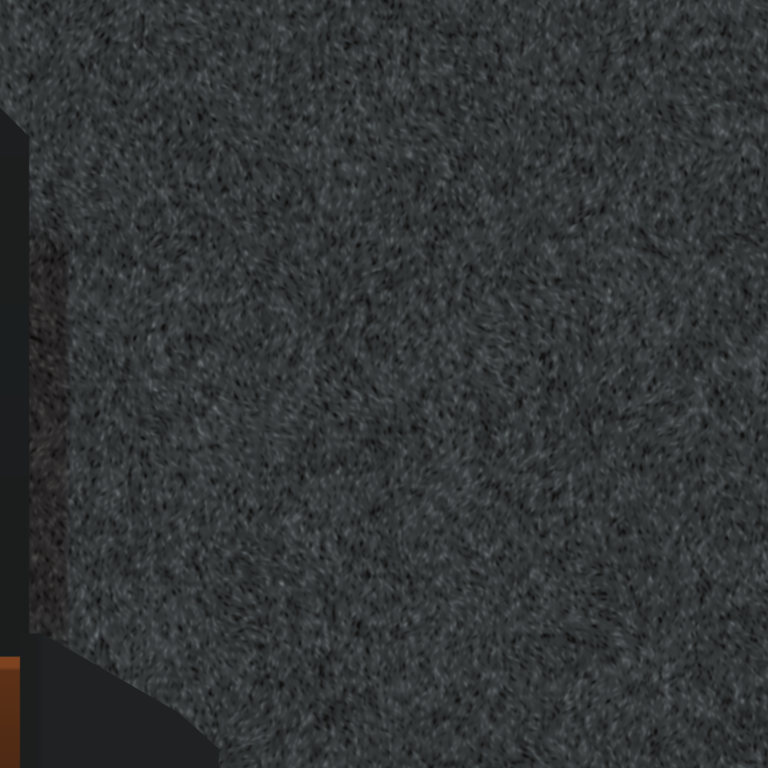
Give the GLSL for this texture, as a Shadertoy shader.

```glsl
// Dark slate carpet with short, crooked tufts, beside flat charcoal panels
// and a small wooden block. Tufts are stretched soft spots scattered on a
// jittered grid; layered sines steer their lean and the broad worn patches.

#define FINE_TUFTS 150.0
#define COARSE_TUFTS 92.0
#define FINE_CONTRAST 0.105
#define COARSE_CONTRAST 0.062
#define PATCH_CONTRAST 0.012
#define TUFT_SIGMA vec2(0.43, 0.23)
#define CARPET_LEVEL 0.215
#define CARPET_TINT vec3(0.945, 1.005, 1.03)
#define SHADOW_TINT vec3(0.80, 0.72, 0.70)
#define PANEL_COLOR vec3(0.108, 0.117, 0.118)
#define WOOD_COLOR vec3(0.36, 0.19, 0.09)

vec3 hash3(vec2 cell) {
    vec3 q = fract(cell.xyx * vec3(0.1031, 0.1030, 0.0973));
    q += dot(q, q.yxz + 33.33);
    return fract((q.xxy + q.yzz) * q.zyx);
}

// Smooth irregular field, roughly -1 to 1
float layeredSines(vec2 p) {
    float sum = 0.0, amp = 0.5;
    for (int i = 0; i < 4; i++) {
        p = mat2(0.8, 0.6, -0.6, 0.8) * p * 1.55 + 1.7;
        sum += amp * sin(p.x + 1.3 * sin(p.y * 0.8)) * cos(p.y + sin(p.x * 0.7));
        amp *= 0.75;
    }
    return sum;
}

// Signed sum of light and dark tufts, each turned by the local lean
float tufts(vec2 uv, float count, float seed) {
    vec2 p = uv * count;
    vec2 home = floor(p);
    float lean = 1.75 + 1.1 * layeredSines(uv * 9.0 + seed);
    float sum = 0.0;
    for (int y = -1; y <= 1; y++) {
        for (int x = -1; x <= 1; x++) {
            vec2 cell = home + vec2(x, y);
            vec3 rnd = hash3(cell + seed * 17.0);
            vec2 d = p - cell - rnd.xy;
            float angle = lean + 1.3 * (fract(rnd.x * 7.0 + rnd.y * 13.0) - 0.5);
            vec2 along = vec2(cos(angle), sin(angle));
            vec2 q = vec2(dot(d, along), along.x * d.y - along.y * d.x);
            q /= TUFT_SIGMA;
            sum += (rnd.z * 2.0 - 1.0) * exp(-0.5 * dot(q, q));
        }
    }
    return sum;
}

vec3 carpet(vec2 uv) {
    float patches = layeredSines(vec2(uv.x + 0.3 * uv.y, uv.y - 0.4 * uv.x) * 10.0);
    float level = CARPET_LEVEL + PATCH_CONTRAST * patches;
    level += FINE_CONTRAST * tufts(uv, FINE_TUFTS, 1.0);
    level += COARSE_CONTRAST * tufts(uv, COARSE_TUFTS, 5.0);

    // Faint weave under the pile
    level += 0.003 * (sin(uv.x * 610.0) + sin(uv.y * 570.0));

    // Gaps between tufts are neutral, the tips bluish
    level = max(level, 0.07);
    vec3 tint = mix(vec3(1.0), CARPET_TINT, smoothstep(0.08, 0.19, level));
    return level * tint;
}

// Coverage of the side where the signed distance is negative
float inside(float dist, float edge) {
    return 1.0 - smoothstep(-edge, edge, dist);
}

void mainImage(out vec4 fragColor, in vec2 fragCoord) {
    vec2 uv = fragCoord / iResolution.xy;
    float edge = 1.0 / iResolution.y;
    vec3 color = carpet(uv);

    // Brownish shadow strip beside the upright panel
    float strip = inside(abs(uv.x - 0.055) - 0.033, 0.009)
                * inside(abs(uv.y - 0.43) - 0.26, 0.04);
    color *= mix(vec3(1.0), SHADOW_TINT, strip);

    // Upright panel with a sloping top
    float upright = max(uv.x - 0.038, uv.y - 0.86 + uv.x);
    vec3 uprightColor = PANEL_COLOR * (0.95 + 0.08 * uv.y);
    color = mix(color, uprightColor, inside(upright, edge));

    // Low panel cut off by two slopes
    float slopes = max(uv.y - 0.175 + 0.58 * (uv.x - 0.055),
                       uv.y - 0.07 + 0.9 * (uv.x - 0.235));
    float low = max(max(slopes, uv.y - 0.175), max(uv.x - 0.285, 0.026 - uv.x));
    vec3 lowColor = PANEL_COLOR * mix(1.0, 1.12, smoothstep(0.045, 0.06, uv.x));
    color = mix(color, lowColor, inside(low, edge));

    // Wooden block with a lit upper rim
    float block = max(uv.x - 0.026, uv.y - 0.145);
    float rim = smoothstep(0.126, 0.132, uv.y);
    vec3 wood = WOOD_COLOR * (0.85 + 1.2 * uv.y + 0.35 * rim);
    color = mix(color, wood, inside(block, edge));

    fragColor = vec4(color, 1.0);
}
```
